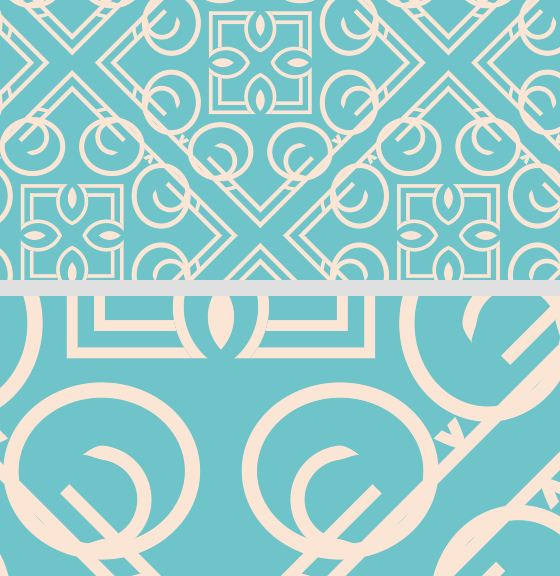
Top: the whole. Bottom: its middle third, enlarged.
Write a Shadertoy shader that draws this pattern.

```glsl
// Cream line lattice of square petal frames and crossed scroll chevrons on turquoise.

const vec2 PERIOD = vec2(516.0, 474.0);

// Centre the plane on the nearest lattice point.
vec2 fold(vec2 p) {
    return mod(p + 0.5 * PERIOD, PERIOD) - 0.5 * PERIOD;
}

// Approximate signed distance to an ellipse.
float ellipse(vec2 p, vec2 r) {
    float k = length(p / r);
    return k * (k - 1.0) / max(length(p / (r * r)), 1e-4);
}

// Upper half of a pointed lens lying along x.
float lens(vec2 p, float halfLength, float halfWidth) {
    float radius = (halfLength * halfLength + halfWidth * halfWidth) / (2.0 * halfWidth);
    return length(p + vec2(0.0, radius - halfWidth)) - radius;
}

float stroke(float d, float width) {
    return abs(d) - 0.5 * width;
}

// Double square frame, broken on each side by a petal with a solid seed.
float petalFrame(vec2 p) {
    p = abs(p);
    vec2 q = vec2(max(p.x, p.y), min(p.x, p.y));
    float petal = lens(q - vec2(47.0, 0.0), 33.0, 22.0);
    float frame = min(stroke(q.x - 68.0, 5.0), stroke(q.x - 55.5, 5.0));
    float outline = max(stroke(petal + 2.5, 5.0), q.x - 70.5);
    float seed = lens(q - vec2(51.5, 0.0), 15.0, 6.0);
    return min(max(frame, -petal), min(outline, seed));
}

// Chevron opening along x, with a curled ring on each arm.
float scrollChevron(vec2 q) {
    float across = (q.x - q.y) * 0.7071;
    float along = (q.x + q.y) * 0.7071;
    float ring = ellipse(q - vec2(105.0, 54.5), vec2(37.0, 41.5));

    // Short outer arms close onto the long inner arms with a curved barb.
    float outerArm = max(stroke(across - 3.0, 6.0), 12.5 - ring);
    float innerArm = max(stroke(across - 18.0, 6.0), along - 119.0);
    float barb = max(stroke(ring - 15.0, 5.0), max(-across, across - 16.0));

    // Inner curl thins out to a point.
    vec2 c = q - vec2(92.0, 56.5);
    float curl = stroke(length(c) - 21.5, mix(6.5, -2.0, smoothstep(-3.0, 11.0, c.y)));

    return min(min(outerArm, innerArm), min(barb, min(stroke(ring, 7.0), curl)));
}

// Four chevrons pointing at a common centre.
float scrollCross(vec2 p) {
    p = abs(p);
    return min(scrollChevron(p - vec2(31.0, 0.0)), scrollChevron(p.yx - vec2(10.0, 0.0)));
}

void mainImage(out vec4 fragColor, in vec2 fragCoord) {
    float unit = 384.0 / iResolution.y;
    vec2 p = fragCoord * unit - vec2(357.0, 298.0);

    // Two interleaved lattices alternate frames and crosses.
    float d = 1e5;
    for (int i = 0; i < 2; i++) {
        vec2 q = p - 0.5 * PERIOD * float(i);
        d = min(d, petalFrame(fold(q)));
        d = min(d, scrollCross(fold(q - vec2(0.5 * PERIOD.x, 0.0))));
    }

    vec3 turquoise = vec3(0.43, 0.77, 0.79);
    vec3 cream = vec3(0.985, 0.897, 0.83);
    float ink = 1.0 - smoothstep(-0.6, 0.6, d / unit);
    fragColor = vec4(mix(turquoise, cream, ink), 1.0);
}
```
